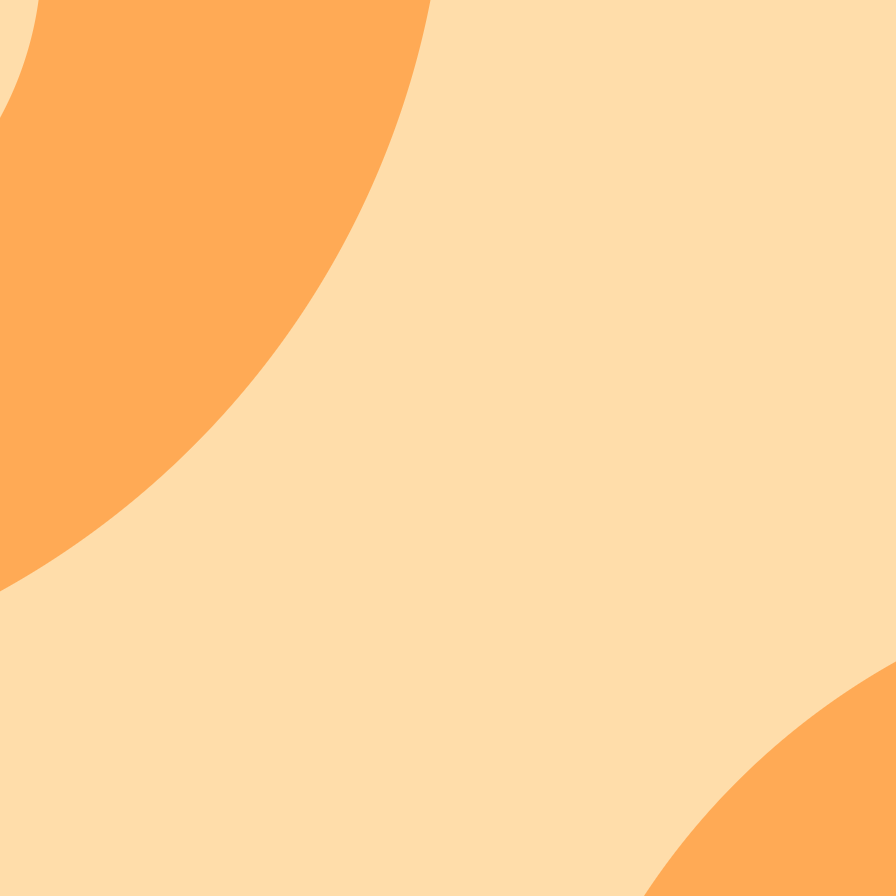
Reproduce this background procedurally as a WebGL 2 fragment shader.

```glsl
#version 300 es
precision highp float;

#define CREAM vec3(1.0, 0.867, 0.667)
#define ORANGE vec3(1.0, 0.667, 0.333)
// Discs: centre x, centre y, radius
#define RING_OUTER vec3(-0.4661, 1.1841, 0.9643)
#define RING_HOLE vec3(-0.3385, 1.0521, 0.3851)
#define CORNER_DISC vec3(1.3932, -0.4427, 0.8068)

uniform vec2 u_resolution;
out vec4 fragColor;

// Signed distance to a disc, negative inside
float discDistance(vec2 p, vec3 disc) {
    return length(p - disc.xy) - disc.z;
}

void main() {
    vec2 p = gl_FragCoord.xy / u_resolution;
    float pixel = 1.0 / min(u_resolution.x, u_resolution.y);

    // Upper left band: a large disc with an offset hole
    float band = max(discDistance(p, RING_OUTER), -discDistance(p, RING_HOLE));

    // Join it with the lower right disc
    float shape = min(band, discDistance(p, CORNER_DISC));

    // Smooth edge about one pixel wide
    float coverage = clamp(0.5 - shape / pixel, 0.0, 1.0);
    fragColor = vec4(mix(CREAM, ORANGE, coverage), 1.0);
}
```
